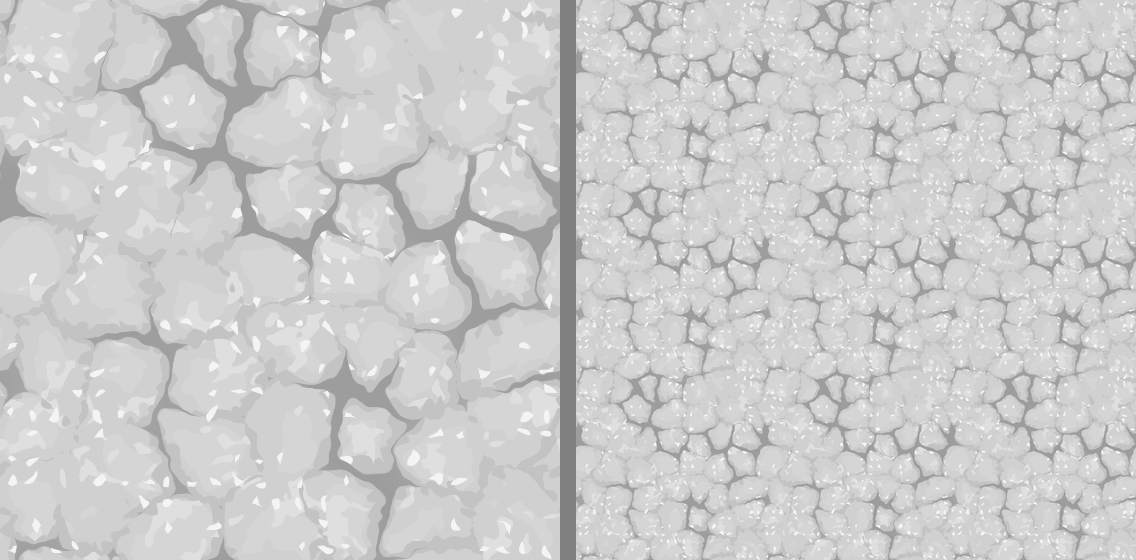
Left, the tile; right, the same tile 3 across and 3 down.
A Shadertoy shader for this texture:

```glsl
vec2 hash2(vec2 p) {
    p = vec2(dot(p, vec2(127.1, 311.7)), dot(p, vec2(269.5, 183.3)));
    return fract(sin(p) * 43758.5);
}

// Gradient noise that wraps after a whole number of cells
float gradientNoise(vec2 uv, float period, float seed) {
    vec2 p = uv * period, i = floor(p), f = p - i;
    vec2 u = f * f * f * (f * (f * 6.0 - 15.0) + 10.0);
    float total = 0.0;
    for (int k = 0; k < 4; k++) {
        vec2 corner = vec2(k & 1, k >> 1);
        float angle = 6.2832 * hash2(mod(i + corner, period) + seed).x;
        vec2 weight = mix(1.0 - u, u, corner);
        total += weight.x * weight.y * dot(vec2(cos(angle), sin(angle)), f - corner);
    }
    return total;
}

vec2 warp(vec2 uv, float period, float seed) {
    return vec2(gradientNoise(uv, period, seed), gradientNoise(uv, period, seed + 31.7));
}

vec2 stoneCenter(vec2 cell) {
    return cell + 0.12 + 0.76 * hash2(mod(cell, 7.0) + 5.3);
}

// x: distance to the rounded stone border, yz: direction out of the stone
vec3 stones(vec2 uv) {
    vec2 p = uv * 7.0, base = floor(p), nearest = vec2(9.0);
    for (int y = -1; y <= 1; y++)
    for (int x = -1; x <= 1; x++) {
        vec2 r = stoneCenter(base + vec2(x, y)) - p;
        if (dot(r, r) < dot(nearest, nearest)) nearest = r;
    }
    float sum = 0.0;
    for (int y = -2; y <= 2; y++)
    for (int x = -2; x <= 2; x++) {
        vec2 r = stoneCenter(base + vec2(x, y)) - p, across = r - nearest;
        if (dot(across, across) > 0.0001)
            sum += exp(-14.0 * dot(0.5 * (r + nearest), normalize(across)));
    }
    return vec3(-log(sum) / 98.0, -nearest / max(length(nearest), 0.001));
}

// Bent slivers and chips, denser where clump is high
float flecks(vec2 uv) {
    vec2 p = uv * 25.0, cell = floor(p), id = mod(cell, 25.0);
    vec2 shape = hash2(id + 61.2), offset = hash2(id + 97.4);
    float clump = gradientNoise((id + 0.5) / 25.0, 6.0, 13.0);
    if (hash2(id + 143.9).x > 0.27 + 1.3 * clump) return -1.0;
    vec2 q = p - cell - 0.5 - 0.28 * (offset - 0.5);
    float angle = 6.2832 * shape.x;
    q = mat2(cos(angle), sin(angle), -sin(angle), cos(angle)) * q;
    q.y += q.x * q.x - 0.04;
    q.y *= 1.4 + 0.6 * shape.y;
    float radius = mix(length(q), abs(q.x) + abs(q.y), offset.x);
    return (0.2 + 0.15 * shape.y - radius) / 38.0;
}

void mainImage(out vec4 fragColor, in vec2 fragCoord) {
    vec2 uv = fragCoord / iResolution.xy;
    float pixel = 0.7 / iResolution.y;
    vec2 bent = uv + 0.03 * warp(uv, 9.0, 3.0) + 0.011 * warp(uv, 28.0, 8.0);
    bent += 0.004 * warp(uv, 55.0, 27.0);

    vec3 stone = stones(bent);
    float depth = stone.x;
    float gapWidth = min(0.03 * gradientNoise(uv, 4.0, 21.0) - 0.002, 0.008);
    float clump = gradientNoise(uv, 6.0, 13.0);
    float jag = abs(gradientNoise(bent, 30.0, 37.0));

    // Stone faces with a paler middle
    float middle = depth - 0.032 + 0.06 * gradientNoise(bent, 9.0, 52.0);
    middle += 0.025 * gradientNoise(bent, 26.0, 58.0);
    float tone = mix(0.815, 0.837, smoothstep(-pixel, pixel, middle));

    // Light worn patches
    float patches = gradientNoise(bent, 16.0, 71.0) + 0.6 * gradientNoise(bent, 40.0, 83.0);
    patches = (patches + 0.6 * clump - 0.33) / 25.0;
    tone = mix(tone, 0.873, smoothstep(-pixel, pixel, patches));

    // Jagged shaded rim, broader at the lower right
    float rim = 0.003 + 0.005 * dot(stone.yz, vec2(0.6, -0.8)) + 0.035 * jag;
    rim += 0.016 * gradientNoise(uv, 11.0, 19.0);
    tone = mix(tone, 0.765, smoothstep(-pixel, pixel, gapWidth + max(rim, 0.0) - depth));

    // White flecks
    vec2 chipped = uv + 0.014 * warp(uv, 34.0, 45.0);
    tone = mix(tone, 0.955, smoothstep(-pixel, pixel, flecks(chipped)));

    // Gaps, darkest where they are wide
    float gapTone = mix(0.665, 0.615, smoothstep(-0.006, 0.006, gapWidth));
    tone = mix(tone, gapTone, smoothstep(-pixel, pixel, gapWidth - depth));

    fragColor = vec4(vec3(tone), 1.0);
}
```
